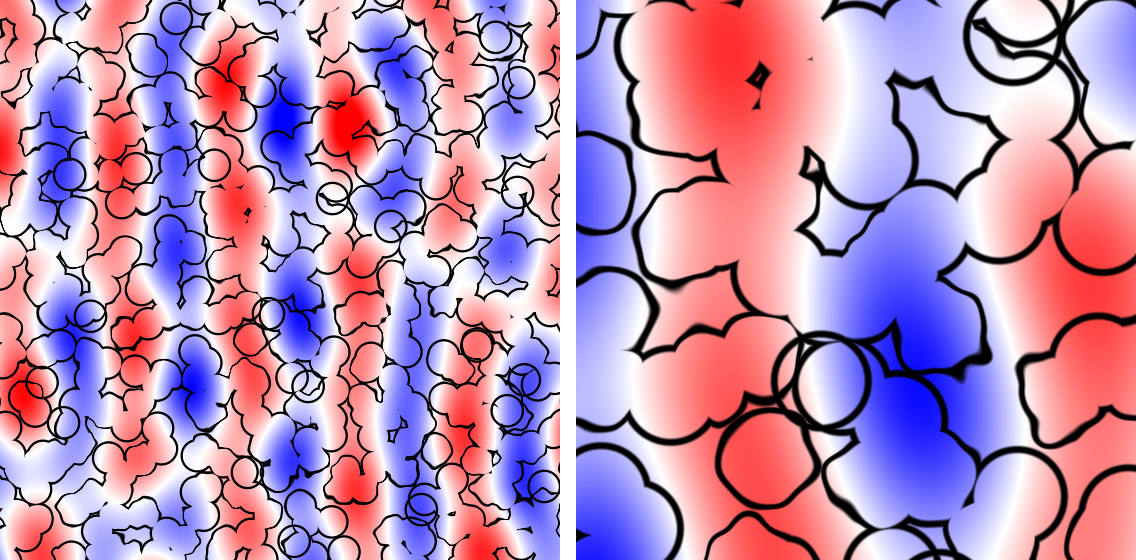
Left, the full canvas; right, a detail of the centre.
Write a Shadertoy shader that draws this pattern.

```glsl
// Soft red and blue vertical stripes, broken into blobs by random waves,
// overlaid with thin black outlines of scattered, partly ragged discs.
// The stripes are a sum of cosines; the outlines are distance fields.

#define STRIPE_PERIOD 0.198
#define STRIPE_LEAN 0.06
#define STRIPE_AMPLITUDE 0.47
#define WAVE_AMPLITUDE 0.115
#define WAVE_COUNT 9
#define DISC_RADIUS 0.028
#define DISC_CELL 0.045
#define RING_CELL 0.09
#define RAGGEDNESS 0.013
#define RAG_FREQUENCY 62.0
#define LINE_WIDTH 0.0041
#define LINE_SOFTNESS 0.0011

const float TAU = 6.2831853;

float hash(vec2 p) {
    return fract(sin(dot(p, vec2(127.1, 311.7))) * 43758.5453);
}

float valueNoise(vec2 p) {
    vec2 cell = floor(p), f = fract(p);
    f = f * f * (3.0 - 2.0 * f);
    float low = mix(hash(cell), hash(cell + vec2(1, 0)), f.x);
    float high = mix(hash(cell + vec2(0, 1)), hash(cell + vec2(1, 1)), f.x);
    return mix(low, high, f.y);
}

// Signed stripe strength: positive is red, negative is blue
float stripeField(vec2 p) {
    float center = STRIPE_LEAN * (1.0 - p.y);
    float field = STRIPE_AMPLITUDE * cos(TAU * (p.x - center) / STRIPE_PERIOD);
    for (int i = 0; i < WAVE_COUNT; i++) {
        vec2 id = vec2(float(i), 7.0);
        float angle = mix(-1.25, 1.25, (float(i) + hash(id)) / float(WAVE_COUNT));
        float frequency = mix(0.75, 1.1, hash(id + 20.0)) / STRIPE_PERIOD;
        float phase = dot(p, vec2(cos(angle), sin(angle))) * frequency + hash(id + 40.0);
        field += WAVE_AMPLITUDE * cos(TAU * phase);
    }
    return field;
}

// Distance to the union of discs kept at random on a jittered grid
float discUnion(vec2 p, float cellSize, float keep, float raggedness, float seed) {
    vec2 home = floor(p / cellSize);
    float rag = raggedness * (valueNoise(p * RAG_FREQUENCY) - 0.5);
    float nearest = 1.0;
    for (int y = -1; y <= 1; y++) {
        for (int x = -1; x <= 1; x++) {
            vec2 cell = home + vec2(x, y);
            vec2 id = cell + seed;
            if (hash(id) > keep) continue;
            vec2 center = (cell + vec2(hash(id + 31.3), hash(id + 57.9))) * cellSize;
            // About half of the discs keep a clean round edge
            float wobble = rag * smoothstep(0.35, 0.6, hash(id + 83.1));
            nearest = min(nearest, length(p - center) - DISC_RADIUS - wobble);
        }
    }
    return nearest;
}

// White at zero, fading to pure red above and pure blue below
vec3 divergingColor(float value) {
    float strength = clamp(abs(value), 0.0, 1.0);
    vec3 hue = value > 0.0 ? vec3(1, 0, 0) : vec3(0, 0, 1);
    return mix(vec3(1), hue, strength);
}

void mainImage(out vec4 fragColor, in vec2 fragCoord) {
    vec2 p = fragCoord / iResolution.y;
    vec3 color = divergingColor(stripeField(p));

    // Dense ragged outlines plus a few free rings
    float outline = abs(discUnion(p, DISC_CELL, 0.86, RAGGEDNESS, 3.0));
    float rings = abs(discUnion(p, RING_CELL, 0.16, 0.0, 211.0));
    float edge = min(outline, rings) - 0.5 * LINE_WIDTH;
    float soft = max(LINE_SOFTNESS, 0.5 / iResolution.y);
    color *= smoothstep(-soft, soft, edge);

    fragColor = vec4(color, 1.0);
}
```
